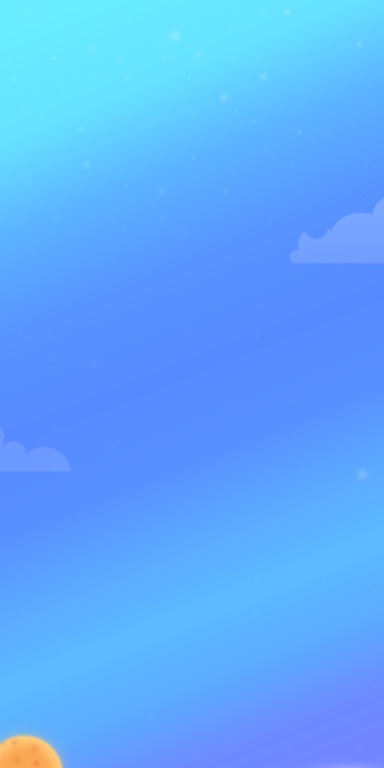
Reproduce this background procedurally as a Shadertoy shader.

```glsl
// A dreamy sky: slanted bands of cyan, blue and violet, two pale clouds,
// a glowing orange planet in the lower left corner and faint scattered stars.
// Bands are a ramp along a tilted axis; shapes are unions of distance functions.

const float BAND_SLOPE = 0.40;      // rise of the colour bands across the width
const int BANDS = 11;
const float BAND_POS[BANDS] = float[](
    -0.40, -0.20, 0.0, 0.20, 0.40, 0.60, 0.85, 1.12, 1.38, 1.62, 1.90);
const vec3 BAND_COLOR[BANDS] = vec3[](
    vec3(0.46, 0.52, 1.0), vec3(0.43, 0.54, 1.0), vec3(0.36, 0.67, 1.0),
    vec3(0.36, 0.73, 1.0), vec3(0.36, 0.66, 1.0), vec3(0.345, 0.565, 1.0),
    vec3(0.34, 0.54, 1.0), vec3(0.345, 0.58, 1.0), vec3(0.36, 0.70, 1.0),
    vec3(0.40, 0.88, 1.0), vec3(0.41, 0.93, 1.0));

const vec3 CLOUD_COLOR = vec3(0.64, 0.74, 1.0);
const float RIGHT_BASE = 1.315;
const float LEFT_BASE = 0.773;
const vec2 PLANET_CENTER = vec2(0.063, -0.016);
const float PLANET_RADIUS = 0.100;
const vec3 PLANET_CORE = vec3(0.98, 0.66, 0.33);
const vec3 PLANET_RIM = vec3(1.0, 0.80, 0.48);
const vec3 CRATER_COLOR = vec3(0.93, 0.50, 0.25);
const vec3 STAR_COLOR = vec3(0.75, 0.93, 1.0);
const float STAR_CELLS = 11.0;
const float STAR_STRENGTH = 0.40;

vec3 hash3(vec2 cell) {
    vec3 q = fract(cell.xyx * vec3(0.1031, 0.1030, 0.0973));
    q += dot(q, q.yxz + 33.33);
    return fract((q.xxy + q.yzz) * q.zyx);
}

float disc(vec2 p, vec2 center, float radius) {
    return length(p - center) - radius;
}

float box(vec2 p, vec2 center, vec2 halfSize) {
    vec2 d = abs(p - center) - halfSize;
    return length(max(d, 0.0)) + min(max(d.x, d.y), 0.0);
}

vec3 skyColor(vec2 p) {
    float t = p.y - BAND_SLOPE * p.x;
    vec3 color = BAND_COLOR[0];
    for (int i = 1; i < BANDS; i++) {
        float blend = (t - BAND_POS[i - 1]) / (BAND_POS[i] - BAND_POS[i - 1]);
        color = mix(color, BAND_COLOR[i], clamp(blend, 0.0, 1.0));
    }
    return color;
}

float rightCloud(vec2 p) {
    float horn = max(disc(p, vec2(0.828, 1.359), 0.052),
                     -disc(p, vec2(0.823, 1.409), 0.031));
    float d = min(horn, disc(p, vec2(0.773, 1.331), 0.018));
    d = min(d, disc(p, vec2(0.940, 1.357), 0.089));
    d = min(d, disc(p, vec2(1.031, 1.432), 0.062));
    d = min(d, box(p, vec2(0.950, 1.335), vec2(0.170, 0.020)));
    return max(d, RIGHT_BASE - p.y);
}

float leftCloud(vec2 p) {
    float d = disc(p, vec2(0.115, 0.766), 0.070);
    d = min(d, disc(p, vec2(0.036, 0.820), 0.031));
    d = min(d, disc(p, vec2(-0.023, 0.862), 0.034));
    d = min(d, box(p, vec2(0.0, 0.785), vec2(0.115, 0.015)));
    d = min(d, box(p, vec2(-0.060, 0.800), vec2(0.070, 0.050)));
    return max(d, LEFT_BASE - p.y);
}

float glint(vec2 p, vec2 center, float radius) {
    vec2 d = (p - center) / radius;
    return exp(-dot(d, d));
}

// One jittered star per cell, kept inside its cell
float stars(vec2 p) {
    vec2 cell = floor(p * STAR_CELLS);
    vec3 h = hash3(cell);
    vec2 center = (cell + 0.2 + 0.6 * h.xy) / STAR_CELLS;
    float radius = mix(0.003, 0.010, h.z * h.z);
    float density = mix(0.12, 1.0, smoothstep(1.3, 1.8, p.y));
    return glint(p, center, radius) * density * fract(h.z * 7.0 + h.x);
}

void mainImage(out vec4 fragColor, in vec2 fragCoord) {
    vec2 p = fragCoord / iResolution.xy * vec2(1.0, 2.0);
    float edge = 1.2 / iResolution.x;
    vec3 color = skyColor(p);

    // Stars, with two brighter glints
    float light = stars(p) + glint(p, vec2(0.456, 1.906), 0.013)
                + 0.7 * glint(p, vec2(0.943, 0.764), 0.013);
    color = mix(color, STAR_COLOR, min(light, 1.0) * STAR_STRENGTH);

    // Translucent clouds
    float rightMask = 1.0 - smoothstep(-edge, edge, rightCloud(p));
    float leftMask = 1.0 - smoothstep(-edge, edge, leftCloud(p));
    float rightFade = mix(0.34, 0.48, smoothstep(RIGHT_BASE, 1.48, p.y));
    color = mix(color, CLOUD_COLOR, rightMask * rightFade);
    color = mix(color, CLOUD_COLOR, leftMask * 0.28);

    // Planet with soft halo, lit rim and craters
    float d = disc(p, PLANET_CENTER, PLANET_RADIUS);
    color = mix(color, PLANET_RIM, 0.35 * exp(-max(d, 0.0) / 0.012));
    vec3 surface = mix(PLANET_CORE, PLANET_RIM, smoothstep(-0.045, 0.0, d));
    for (int i = 0; i < 6; i++) {
        vec3 h = hash3(vec2(float(i), 5.0));
        vec2 spot = PLANET_CENTER + vec2(h.x * 1.4 - 0.7, h.y * 0.7 + 0.15) * PLANET_RADIUS;
        surface = mix(surface, CRATER_COLOR, 0.4 * glint(p, spot, 0.006 + 0.007 * h.z));
    }
    color = mix(color, surface, 1.0 - smoothstep(-0.006, 0.006, d));

    // Pale mist along the bottom right edge
    vec2 mist = (p - vec2(0.91, -0.005)) / vec2(0.09, 0.015);
    color = mix(color, vec3(0.70, 0.76, 1.0), 0.5 * exp(-dot(mist, mist)));
    fragColor = vec4(color, 1.0);
}
```
